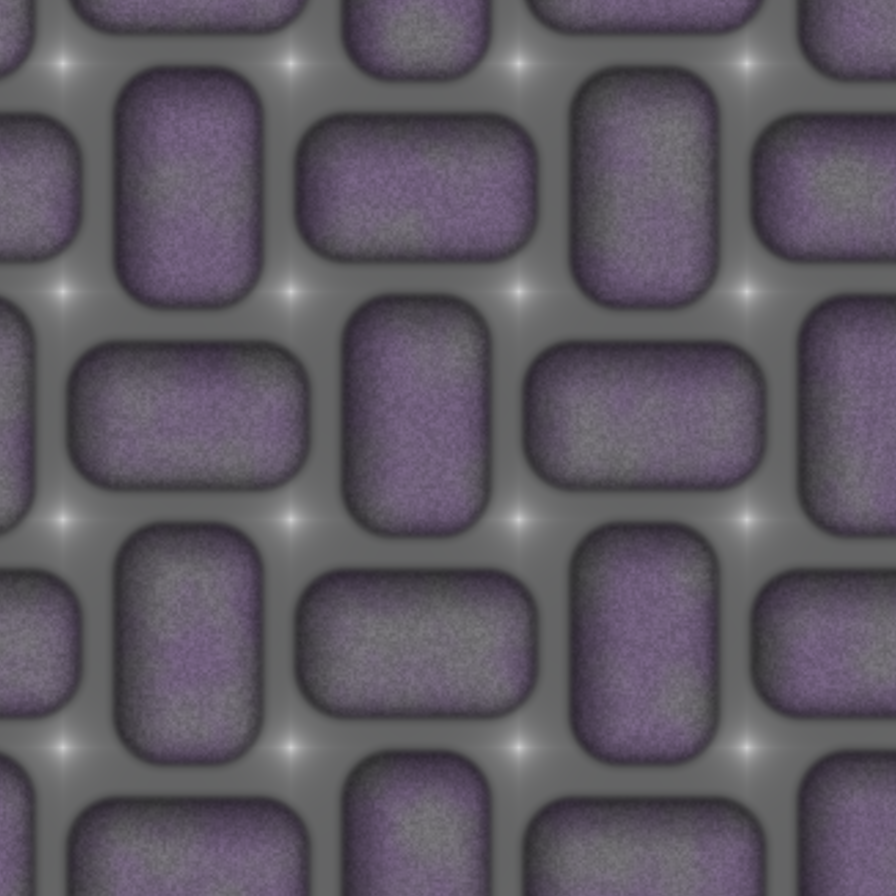
This pattern is drawn by a three.js fragment shader. Its source:

```glsl
// Soft basket weave of rounded bricks, alternately upright and lying, in grey mortar.
// The nearest brick comes from a rounded box distance over neighbouring cells;
// noise mottles each brick and a star of light glows at every mortar crossing.
#define CELLS 3.93
#define SHIFT vec2(0.674, 0.394)
#define HALF_SIZE vec2(0.322, 0.527)
#define CORNER 0.22
#define EDGE 0.025
#define LIGHT_SHIFT vec2(0.045, -0.045)
#define STAR_SHIFT vec2(-0.05, 0.045)
#define GRAIN 0.13
#define PURPLE vec3(0.415, 0.350, 0.460)
#define STONE vec3(0.420, 0.415, 0.425)
#define MORTAR vec3(0.392, 0.393, 0.395)

varying vec2 vUv;

float hash(vec2 p) {
  vec3 q = fract(vec3(p.xyx) * 0.1031);
  q += dot(q, q.yzx + 33.33);
  return fract((q.x + q.y) * q.z);
}

float valueNoise(vec2 p) {
  vec2 i = floor(p);
  vec2 f = fract(p);
  f = f * f * (3.0 - 2.0 * f);
  float low = mix(hash(i), hash(i + vec2(1.0, 0.0)), f.x);
  float high = mix(hash(i + vec2(0.0, 1.0)), hash(i + vec2(1.0, 1.0)), f.x);
  return mix(low, high, f.y);
}

float fbm(vec2 p) {
  float sum = 0.0;
  float amplitude = 0.55;
  for (int i = 0; i < 3; i++) {
    sum += amplitude * valueNoise(p);
    p = p * 2.03 + 7.1;
    amplitude *= 0.5;
  }
  return sum;
}

float roundedBox(vec2 p, vec2 halfSize) {
  vec2 q = abs(p) - halfSize + CORNER;
  return length(max(q, 0.0)) + min(max(q.x, q.y), 0.0) - CORNER;
}

// Upright bricks stand on even cells, lying ones on odd cells.
vec2 brickHalf(vec2 id) {
  return mod(id.x + id.y, 2.0) < 0.5 ? HALF_SIZE : HALF_SIZE.yx;
}

vec3 brickColor(vec2 p, vec2 id, float dist) {
  vec2 seed = 20.0 + 17.0 * vec2(hash(id + 31.0), hash(id + 57.0));
  float mottle = smoothstep(0.28, 0.85, fbm(p * 3.4 + seed));
  vec3 color = mix(PURPLE, STONE, mottle);

  // Fine grain
  float grain = valueNoise((p + seed) * 52.0) + valueNoise((p + seed) * 83.0) - 1.0;
  color *= 1.0 + GRAIN * grain;

  // Domed shading, darkest toward the upper left, and a dark rim
  float lit = roundedBox(p - LIGHT_SHIFT, brickHalf(id));
  float dome = 1.0 - smoothstep(-0.22, 0.06, lit);
  float rim = 1.0 - smoothstep(-0.07, 0.015, dist);
  return color * mix(0.57, 1.04, dome) * mix(0.72, 1.0, rim);
}

vec3 mortarColor(vec2 grid, float dist) {
  vec3 color = MORTAR * mix(0.65, 1.0, smoothstep(-0.03, 0.055, dist));

  // Star of light: round core with four fading arms
  vec2 s = abs(fract(grid - STAR_SHIFT + 0.5) - 0.5);
  float core = 0.23 * exp(-length(s) / 0.075);
  float arms = exp(-s.x / 0.13 - s.y / 0.035) + exp(-s.y / 0.13 - s.x / 0.035);
  return color + core + 0.10 * arms;
}

void main() {
  vec2 grid = vUv * CELLS + SHIFT;
  vec2 cell = floor(grid);

  // Nearest brick, since bricks reach past their own cells
  float dist = 10.0;
  vec2 brickId = cell;
  for (int y = -1; y <= 1; y++) {
    for (int x = -1; x <= 1; x++) {
      vec2 id = cell + vec2(float(x), float(y));
      float d = roundedBox(grid - id - 0.5, brickHalf(id));
      if (d < dist) {
        dist = d;
        brickId = id;
      }
    }
  }

  vec3 brick = brickColor(grid - brickId - 0.5, brickId, dist);
  float cover = 1.0 - smoothstep(-EDGE, EDGE, dist);
  gl_FragColor = vec4(mix(mortarColor(grid, dist), brick, cover), 1.0);
}
```
